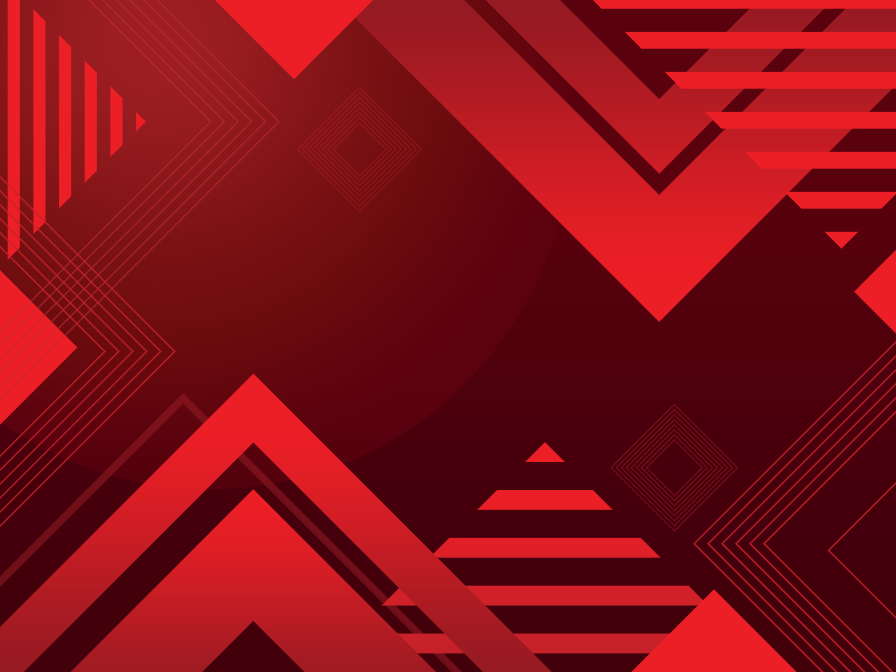
Reproduce this background procedurally as a WebGL 1 fragment shader.

```glsl
precision highp float;
// Geometric red background: a soft round glow on dark maroon, overlaid with
// 45 degree wedges, chevrons, striped triangles and nested outlines.
// Each shape is a wedge depth (distance behind its apex) cut into bands.
uniform vec2 u_resolution;

const vec3 BRIGHT = vec3(0.93, 0.12, 0.15);
const vec3 CRIMSON = vec3(0.77, 0.13, 0.16);
const vec3 BRICK = vec3(0.56, 0.10, 0.13);
const vec3 WINE = vec3(0.35, 0.005, 0.05);
const vec3 MAROON = vec3(0.26, 0.0, 0.045);

const vec2 UP = vec2(0.0, 1.0);
const vec2 RIGHT = vec2(1.0, 0.0);
const float DIAGONAL = 0.7071; // axis depth to perpendicular distance

// Antialiased coverage of a signed distance, positive inside.
float fill(float d, float px) {
  return clamp(0.5 + d / px, 0.0, 1.0);
}

// Depth inside a right-angled wedge that opens along dir.
float wedge(vec2 p, vec2 apex, vec2 dir) {
  vec2 q = p - apex;
  return dot(q, dir) - abs(q.x * dir.y - q.y * dir.x);
}

float solid(float depth, float px) {
  return fill(depth * DIAGONAL, px);
}

// Chevron between two depths.
float chevron(float depth, float start, float end, float px) {
  return fill(min(depth - start, end - depth) * DIAGONAL, px);
}

// Evenly spaced thin outlines, counted inward from depth zero.
float outlines(float depth, float spacing, float count, float halfWidth, float px) {
  float k = clamp(floor(depth / spacing + 0.5), 0.0, count - 1.0);
  return fill(halfWidth - abs(depth - k * spacing) * DIAGONAL, px);
}

// Wedge cut into stripes across its axis; t is the distance from the apex.
float stripes(float depth, float t, float spacing, float width, float px) {
  float off = abs(mod(t - 0.5 * width + 0.5 * spacing, spacing) - 0.5 * spacing);
  return fill(min(depth * DIAGONAL, 0.5 * width - off), px);
}

float diamond(vec2 p, vec2 center, float radius) {
  vec2 q = abs(p - center);
  return radius - q.x - q.y;
}

// Dark ground with a large disc, brightest at the upper left.
vec3 background(vec2 p, float px) {
  vec3 ground = mix(MAROON, WINE, smoothstep(0.1, 0.8, p.y));
  float r = length(p - vec2(0.23, 0.94));
  vec3 glow = mix(vec3(0.62, 0.12, 0.135), vec3(0.43, 0.05, 0.055), smoothstep(0.0, 0.48, r));
  glow = mix(glow, vec3(0.36, 0.005, 0.055), smoothstep(0.38, 0.66, r));
  glow = mix(glow, ground, smoothstep(0.45, 0.12, p.y) * 0.8);
  float disc = fill(0.537 - length(p - vec2(0.3125, 0.809)), px);
  return mix(ground, glow, disc);
}

void main() {
  vec2 p = gl_FragCoord.xy / u_resolution.y;
  float px = 1.0 / u_resolution.y;
  vec3 color = background(p, px);

  // Faint nested diamonds
  float upper = outlines(diamond(p, vec2(0.535, 0.778), 0.092), 0.0075, 8.0, 0.0008, px);
  float lower = outlines(diamond(p, vec2(1.0035, 0.304), 0.094), 0.0075, 8.0, 0.0008, px);
  color = mix(color, CRIMSON, upper * 0.4);
  color = mix(color, BRICK, lower * 0.65);

  // Upper right chevrons, fading toward the top
  float depth = wedge(p, vec2(0.981, 0.521), UP);
  vec3 fade = mix(BRIGHT, BRICK, smoothstep(0.54, 1.08, p.y));
  color = mix(color, fade, chevron(depth, 0.0, 0.189, px));
  color = mix(color, fade, chevron(depth, 0.2205, 0.3316, px));

  // Striped triangles
  float barsTop = stripes(wedge(p, vec2(1.252, 0.63), UP), p.y - 0.63, 0.0595, 0.025, px);
  float barsLeft = stripes(wedge(p, vec2(0.217, 0.819), -RIGHT), 0.2205 - p.x, 0.0382, 0.018, px);
  float barsLow = stripes(wedge(p, vec2(0.811, 0.342), -UP), 0.342 - p.y, 0.0712, 0.0295, px);
  color = mix(color, BRIGHT, max(barsTop, barsLeft));

  // Thin band, then the lower left chevrons fading toward the bottom
  depth = wedge(p, vec2(0.2726, 0.415), -UP);
  color = mix(color, BRICK, 0.6 * chevron(depth, 0.0, 0.0156, px));
  color = mix(color, mix(CRIMSON, BRIGHT, smoothstep(0.0, 0.3, p.y)), barsLow);
  depth = wedge(p, vec2(0.377, 0.444), -UP);
  fade = mix(BRICK, BRIGHT, smoothstep(-0.08, 0.4, p.y));
  color = mix(color, fade, chevron(depth, 0.0, 0.1024, px));
  fade = mix(BRICK, BRIGHT, smoothstep(-0.1, 0.28, p.y));
  color = mix(color, fade, chevron(depth, 0.1719, 0.368, px));

  // Solid corners along the four sides
  float corners = solid(wedge(p, vec2(0.4375, 0.882), UP), px);
  corners = max(corners, solid(wedge(p, vec2(1.0625, 0.123), -UP), px));
  corners = max(corners, solid(wedge(p, vec2(0.115, 0.483), -RIGHT), px));
  corners = max(corners, solid(wedge(p, vec2(1.271, 0.566), RIGHT), px));
  color = mix(color, BRIGHT, corners);

  // Outlined chevrons on the left and right
  float linesHigh = outlines(wedge(p, vec2(0.415, 0.819), -RIGHT), 0.0203, 6.0, 0.001, px);
  float linesMid = outlines(wedge(p, vec2(0.26, 0.477), -RIGHT), 0.0208, 6.0, 0.0011, px);
  float linesRight = outlines(wedge(p, vec2(1.033, 0.191), RIGHT), 0.0208, 6.0, 0.0012, px);
  float lineInner = outlines(wedge(p, vec2(1.233, 0.181), RIGHT), 1.0, 1.0, 0.0012, px);
  color = mix(color, vec3(0.74, 0.17, 0.19), linesHigh * 0.65);
  color = mix(color, CRIMSON, max(linesMid, max(linesRight, lineInner)) * 0.85);

  gl_FragColor = vec4(color, 1.0);
}
```
